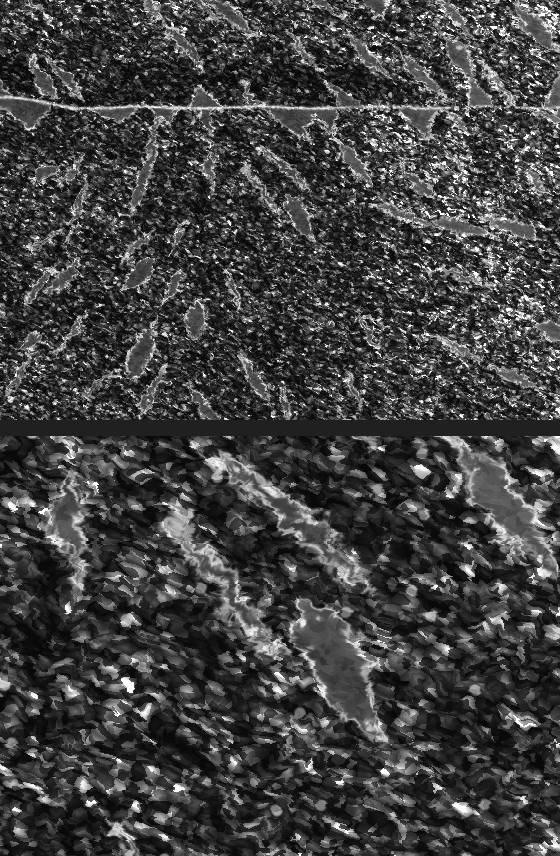
Top: the whole. Bottom: its middle third, enlarged.
Write a WebGL 2 fragment shader that draws this texture.

```glsl
#version 300 es
precision highp float;
// Etched metal under an electron microscope: dark grainy matrix, rimmed flakes and a bright boundary.

#define GRAIN_SIZE 0.0085
#define FINE_SIZE 0.0046
#define FLAKE_CELL 0.13
#define FLAKE_SHARE 0.72
#define HANG_CELL 0.15
#define RIM_WIDTH 0.0030
#define BOUNDARY_Y 0.744
#define GRAIN_ANGLE -0.45
#define LOG_TONE -1.74
#define LOG_CONTRAST 0.80

uniform vec2 u_resolution;
out vec4 fragColor;

vec2 hash2(vec2 p) {
  vec3 q = fract(p.xyx * vec3(0.1031, 0.1030, 0.0973));
  q += dot(q, q.yzx + 33.33);
  return fract((q.xx + q.yz) * q.zy);
}

mat2 rotation(float a) {
  float c = cos(a), s = sin(a);
  return mat2(c, -s, s, c);
}

// Distance to the nearest scattered point, and that point's random value
vec2 cellular(vec2 p) {
  vec2 cell = floor(p), nearest = vec2(9.0, 0.0);
  for (int j = -1; j <= 1; j++)
    for (int i = -1; i <= 1; i++) {
      vec2 id = cell + vec2(i, j);
      float d = length(id + hash2(id) - p);
      if (d < nearest.x) nearest = vec2(d, hash2(id + 71.7).x);
    }
  return nearest;
}

// Layered, turned and bent sines, about -1 to 1
float waves(vec2 p) {
  float sum = 0.0;
  for (int i = 0; i < 4; i++) {
    p = mat2(0.8, -0.6, 0.6, 0.8) * p * 1.37 + 1.1 * sin(p.yx * 0.9 + 2.1);
    sum += sin(p.x) * sin(p.y + 1.3);
  }
  return sum * 0.5;
}

float boundaryHeight(float x) {
  return BOUNDARY_Y + 0.024 * smoothstep(0.2, 0.0, x) + 0.002 * sin(x * 23.0);
}

// Flakes fan out from left to right below the boundary
float flakeAngle(vec2 c, float line) {
  float fan = mix(0.9, 2.04, smoothstep(0.32, 0.55, c.x)) + 0.62 * smoothstep(0.8, 1.1, c.x);
  return c.y > line ? 2.15 : fan;
}

// Signed distance to scattered tapered flakes
float scatteredFlakes(vec2 p) {
  vec2 cell = floor(p / FLAKE_CELL);
  float best = 1.0;
  for (int j = -1; j <= 1; j++)
    for (int i = -1; i <= 1; i++) {
      vec2 id = cell + vec2(i, j);
      vec2 place = hash2(id + 5.3), size = hash2(id + 19.1), form = hash2(id + 43.7);
      vec2 c = (id + 0.15 + 0.7 * place) * FLAKE_CELL;
      float line = boundaryHeight(c.x);
      if (form.x > FLAKE_SHARE || (c.y - line) * (p.y - line) < 0.0) continue;
      vec2 q = rotation(flakeAngle(c, line) + 0.8 * (size.x - 0.5)) * (p - c);
      float t = q.x / mix(0.036, 0.088, size.x);
      float halfWidth = mix(0.006, 0.023, size.y * size.y);
      float profile = halfWidth * (1.0 - t * t) * (1.0 + 1.3 * (form.y - 0.5) * t);
      float bend = 0.016 * (place.x - 0.5) * t * t;
      best = min(best, max(abs(q.y + bend) - profile, (abs(t) - 1.0) * 0.05));
    }
  return best;
}

// Signed distance to wedges growing from the boundary
float boundaryWedges(vec2 p, float rise) {
  float column = floor(p.x / HANG_CELL), best = 1.0;
  for (int i = -1; i <= 1; i++) {
    vec2 id = vec2(column + float(i), 3.0);
    vec2 place = hash2(id), size = hash2(id + 27.4);
    float side = place.y > 0.68 ? 1.0 : -1.0;
    float depth = mix(0.025, 0.095, size.x), halfWidth = mix(0.02, 0.085, size.y);
    float x = p.x - (id.x + place.x) * HANG_CELL + 0.35 * rise;
    float drop = rise * side;
    float slope = drop - depth * (1.0 - abs(x) / halfWidth);
    best = min(best, max(-drop, slope * halfWidth / length(vec2(halfWidth, depth))));
  }
  return best;
}

void main() {
  vec2 p = gl_FragCoord.xy / u_resolution.y;
  // Scan rows slip sideways a little
  p.x += 0.0026 * (hash2(vec2(floor(p.y * 384.0), 8.0)).x - 0.5);

  // Grainy matrix with a log-shaped tone curve
  vec2 g = rotation(GRAIN_ANGLE) * p;
  vec2 bent = g + 0.004 * vec2(waves(p * 40.0), waves(p * 40.0 + 9.0));
  vec2 grain = cellular(bent * vec2(0.62, 1.15) / GRAIN_SIZE);
  vec2 fine = cellular(bent * vec2(0.75, 1.1) / FINE_SIZE + 31.0);
  vec2 streak = cellular(bent * vec2(11.0, 125.0) + 57.0);
  float line = boundaryHeight(p.x), rise = p.y - line;
  float right = smoothstep(0.65, 1.2, p.x);
  float shade = 2.2 * (grain.y - 0.5) - 1.5 * (grain.x - 0.45) + 2.0 * (fine.y - 0.5);
  shade += (0.6 + 0.5 * right) * (streak.y - 0.5) + 0.35 * waves(p * 14.0);
  shade += 0.5 * right - 0.15 + 0.25 * smoothstep(0.1, 0.22, rise);
  shade -= 0.6 * smoothstep(0.0, 0.02, rise) * smoothstep(0.13, 0.07, rise) * (1.0 - right);
  float tone = exp(LOG_TONE + LOG_CONTRAST * shade);

  // Small bright particles
  vec2 spot = cellular(p * 34.0 + 3.0);
  float particle = smoothstep(0.19, 0.11, spot.x) * step(0.84, spot.y);
  tone = mix(tone, 0.5 + 0.35 * fine.y, particle * 0.8);

  // Smooth flakes with ragged edges
  vec2 ragged = p + 0.007 * vec2(waves(p * 55.0), waves(p * 55.0 + 17.0));
  ragged += 0.0025 * vec2(waves(p * 190.0), waves(p * 190.0 + 5.0));
  float wedges = boundaryWedges(ragged, rise + 0.4 * (ragged.y - p.y));
  float d = min(scatteredFlakes(ragged), wedges);
  float body = 0.25 + 0.09 * right + 0.035 * waves(p * 22.0);
  body += 0.10 * (fine.y - 0.5) + 0.05 * (streak.y - 0.5) + 0.10 * exp(-abs(d) / 0.006);
  tone = mix(tone, body, smoothstep(0.0015, -0.0015, d));

  // Charged bright rims and boundary
  float rim = exp(-pow(d / RIM_WIDTH, 2.0)) * (0.3 + 0.7 * grain.y);
  float patches = smoothstep(-0.3, 0.3, waves(p * vec2(24.0, 6.0)));
  float edge = exp(-pow((rise + 0.0012 * waves(p * 120.0)) / 0.0034, 2.0));
  edge *= mix(1.0, patches, smoothstep(0.78, 0.9, p.x)) * (0.75 + 0.25 * fine.y);
  tone = mix(tone, 0.84 + 0.14 * fine.y, clamp(max(rim, edge), 0.0, 1.0));

  fragColor = vec4(vec3(clamp(tone, 0.035, 1.0)), 1.0);
}
```
